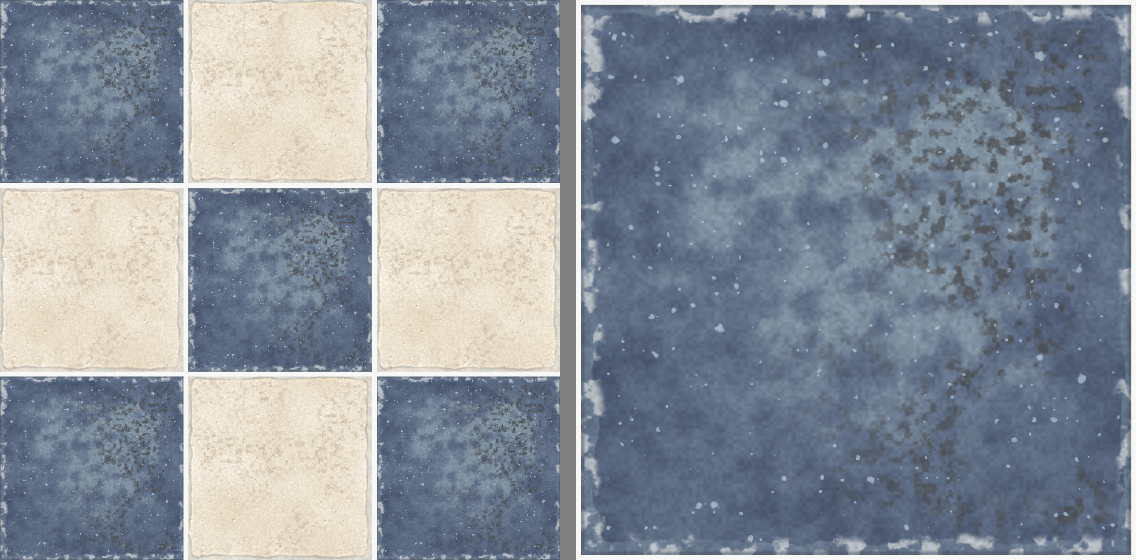
Left, the full canvas; right, a detail of the centre.
Write a WebGL 1 fragment shader that draws this pattern.

```glsl
precision highp float;
// Checkerboard of weathered blue and cream stone tiles with chipped rims and white joints.

#define TILES 3.0
#define JOINT 0.0085
#define RIM_WOBBLE 0.036
#define SPECK_AMOUNT 0.22
#define GRAIN 0.15
#define JOINT_COLOR vec3(0.97, 0.97, 0.96)
#define CREAM vec3(0.925, 0.885, 0.812)
#define CREAM_STAIN vec3(0.79, 0.71, 0.61)
#define BLUE_DARK vec3(0.290, 0.342, 0.437)
#define BLUE_MID vec3(0.378, 0.438, 0.530)
#define BLUE_LIGHT vec3(0.510, 0.580, 0.640)
#define CHIP_COLOR vec3(0.76, 0.78, 0.80)

uniform vec2 u_resolution;

float hash(vec2 p) {
  vec3 q = fract(p.xyx * 0.1031);
  q += dot(q, q.yzx + 33.33);
  return fract((q.x + q.y) * q.z);
}

// Lattice value that wraps after a whole number of cells.
float lattice(vec2 i, float period, float seed) {
  return hash(floor(mod(i + 0.5, period)) + seed);
}

// Value noise with freq cells per tile; wraps from one tile side to the other.
float noise(vec2 p, float freq, float seed) {
  vec2 i = floor(p * freq), f = fract(p * freq);
  f = f * f * (3.0 - 2.0 * f);
  vec2 e = vec2(1.0, 0.0);
  return mix(mix(lattice(i, freq, seed), lattice(i + e.xy, freq, seed), f.x),
             mix(lattice(i + e.yx, freq, seed), lattice(i + e.xx, freq, seed), f.x), f.y);
}

float fbm(vec2 p, float freq, float seed) {
  float sum = 0.0, amp = 0.516;
  for (int i = 0; i < 5; i++) {
    sum += amp * noise(p, freq, seed);
    freq *= 2.0;
    seed += 17.3;
    amp *= 0.5;
  }
  return sum;
}

// Ragged dots, one at most per grid cell, with random place and size.
float specks(vec2 p, float freq, float amount) {
  vec2 i = floor(p * freq);
  vec2 centre = 0.3 + 0.4 * vec2(hash(i + 3.1), hash(i + 47.7));
  float radius = mix(0.05, 0.20, pow(hash(i + 91.3), 3.0));
  float d = length(fract(p * freq) - centre) + 0.25 * (noise(p, freq * 5.0, 2.0) - 0.5);
  return step(hash(i + 13.9), amount) * (1.0 - smoothstep(radius - 0.06, radius + 0.06, d));
}

// Signed distance to a rounded box given by its lower left and upper right corners.
float roundedBox(vec2 p, vec2 lo, vec2 hi, float radius) {
  vec2 q = abs(p - 0.5 * (lo + hi)) - 0.5 * (hi - lo) + radius;
  return length(max(q, 0.0)) + min(max(q.x, q.y), 0.0) - radius;
}

vec3 blueTile(vec2 p, float px) {
  vec2 toSide = 0.5 - abs(p - 0.5);
  float side = min(toSide.x, toSide.y);

  // Glaze: dark base with a pale, mottled cloud above the middle.
  vec2 q = (p - vec2(0.56, 0.65)) * vec2(1.0, 1.1);
  float glow = exp(-7.0 * dot(q, q)) * smoothstep(0.0, 0.2, side);
  float tone = 0.27 + 0.52 * glow + 0.75 * (fbm(p, 4.0, 21.0) - 0.5);
  tone += (0.50 + 0.7 * glow) * (fbm(p, 24.0, 5.0) - 0.5);
  vec3 col = mix(BLUE_DARK, BLUE_MID, smoothstep(0.06, 0.48, tone));
  col = mix(col, BLUE_LIGHT, smoothstep(0.42, 0.88, tone));

  // Fine rusty stains, mostly on the right half.
  float stain = smoothstep(0.46, 0.72, fbm(p, 64.0, 61.0));
  stain *= smoothstep(0.25, 0.75, p.x) * smoothstep(0.01, 0.08, side);
  stain *= smoothstep(0.36, 0.58, fbm(p, 5.0, 8.0));
  col = mix(col, vec3(0.29, 0.29, 0.30), 0.75 * stain);

  // Pale flecks, denser toward the top.
  float fleck = max(specks(p, 26.0, SPECK_AMOUNT * (0.4 + 0.6 * p.y)),
                    specks(p, 47.0, 0.7 * SPECK_AMOUNT));
  col = mix(col, vec3(0.69, 0.76, 0.82), 0.75 * fleck);

  // Worn rim: grey-blue band, broken white chips and a thin dark edge.
  float rim = roundedBox(p, vec2(0.026, 0.026), vec2(0.984, 0.980), 0.025);
  rim += RIM_WOBBLE * (fbm(p, 15.0, 33.0) - 0.5);
  vec3 band = mix(BLUE_MID, BLUE_LIGHT, noise(p, 30.0, 4.0));
  col = mix(col, band, 0.6 * smoothstep(-px, px, rim));
  float chip = smoothstep(0.50, 0.64, fbm(p, 30.0, 77.0));
  col = mix(col, CHIP_COLOR, 0.85 * chip * smoothstep(-0.016, 0.002, rim));
  return mix(col, vec3(0.27, 0.30, 0.35), 0.45 * (1.0 - smoothstep(0.003, 0.010, side)));
}

vec3 creamTile(vec2 p, float px) {
  // Warm stone with soft clouds and fine tan mottling.
  vec3 col = CREAM + vec3(0.08, 0.12, 0.18) * (fbm(p, 4.0, 40.0) - 0.5);
  float patches = smoothstep(0.28, 0.75, fbm(p, 5.0, 12.0));
  float mottle = smoothstep(0.44, 0.78, fbm(p, 56.0, 71.0));
  col = mix(col, CREAM_STAIN, 0.70 * mottle * patches + 0.06 * patches);

  // Small pits, each with a lit edge.
  float pit = specks(p, 30.0, SPECK_AMOUNT);
  float lit = specks(p + vec2(-0.003, 0.005), 30.0, SPECK_AMOUNT);
  col = mix(col + 0.06 * lit, CREAM_STAIN * 0.9, 0.55 * pit * (1.0 - lit));

  // Chipped rim, widest at the right and bottom, with a broken shaded crest.
  float rim = roundedBox(p, vec2(0.012, 0.020), vec2(0.974, 0.988), 0.045);
  rim += RIM_WOBBLE * (fbm(p, 14.0, 55.0) - 0.5);
  vec3 band = mix(vec3(0.80, 0.81, 0.80), vec3(0.92, 0.90, 0.84), noise(p, 26.0, 6.0));
  col = mix(col, band, 0.8 * smoothstep(-px, px, rim));
  col += 0.03 * (1.0 - smoothstep(0.0, 0.010, abs(rim + 0.010)));
  float crest = 1.0 - smoothstep(0.001, 0.004 + px, abs(rim - 0.002));
  return mix(col, vec3(0.62, 0.61, 0.58), 0.6 * crest * noise(p, 18.0, 2.0));
}

void main() {
  // Tiles fill the canvas to its borders; joints lie between them.
  float pitch = (1.0 + JOINT) / TILES, size = pitch - JOINT;
  vec2 cell = gl_FragCoord.xy / u_resolution / pitch;
  vec2 id = floor(cell), local = fract(cell) * pitch / size;
  vec2 p = min(local, 1.0);
  float px = 1.0 / (size * min(u_resolution.x, u_resolution.y));

  bool blue = mod(id.x + id.y, 2.0) < 0.5;
  vec3 col = blue ? blueTile(p, px) : creamTile(p, px);
  col *= 1.0 + (blue ? GRAIN : 0.6 * GRAIN) * (noise(p, 150.0, 9.0) - 0.5);

  vec2 inside = min(local, 1.0 - local);
  float tile = smoothstep(-0.5 * px, 0.5 * px, min(inside.x, inside.y));
  gl_FragColor = vec4(mix(JOINT_COLOR, col, tile), 1.0);
}
```
